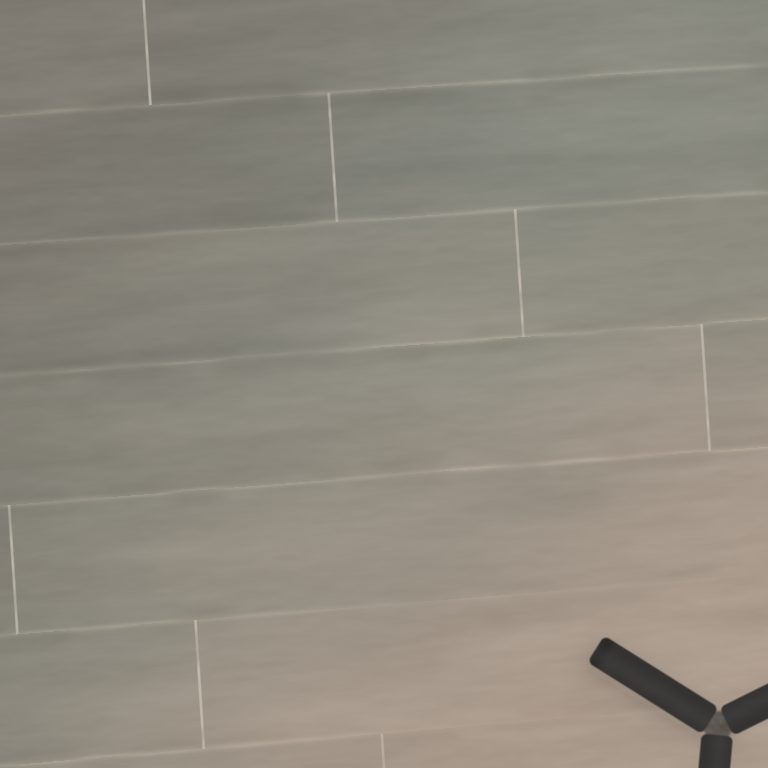
Reproduce this texture procedurally as a Shadertoy shader.

```glsl
// Slightly tilted rows of grey wood-look planks with stepped pale end joints,
// warm light in the lower right and a dark three-armed stand in that corner.
// Rows and joints come from floor/fract, grain from stretched value noise.

float hash(vec2 p) {
    vec3 q = fract(vec3(p.xyx) * 0.1031);
    q += dot(q, q.yzx + 33.33);
    return fract((q.x + q.y) * q.z);
}

float noise(vec2 p) {
    vec2 i = floor(p), f = fract(p);
    f = f * f * (3.0 - 2.0 * f);
    return mix(mix(hash(i), hash(i + vec2(1, 0)), f.x),
               mix(hash(i + vec2(0, 1)), hash(i + vec2(1, 1)), f.x), f.y);
}

// Layered noise, centred on zero
float fbm(vec2 p) {
    float sum = 0.0, amp = 0.5;
    for (int i = 0; i < 5; i++) {
        sum += amp * (noise(p) - 0.5);
        p = p * 2.03 + 17.3;
        amp *= 0.55;
    }
    return sum;
}

float segment(vec2 p, vec2 a, vec2 b) {
    vec2 pa = p - a, ba = b - a;
    return length(pa - ba * clamp(dot(pa, ba) / dot(ba, ba), 0.0, 1.0));
}

void mainImage(out vec4 fragColor, in vec2 fragCoord) {
    vec2 uv = fragCoord / iResolution.xy;
    float px = 1.0 / iResolution.y;
    float x = uv.x, down = 1.0 - uv.y;

    // Plank layout: tilted rows, each joint stepped along from the row above
    float along = x - 0.065 * down;
    float across = down + (0.064 + 0.022 * down) * x - 0.15;
    float rows = across / 0.1695;
    float row = floor(rows);
    float planks = (along - 0.42 - 0.233 * row) / 1.15;
    vec2 id = vec2(row, floor(planks)) + 20.0;
    float seamDist = abs(rows - round(rows)) * 0.1695;
    float jointDist = abs(planks - round(planks)) * 1.15;

    // Cool light at the top, warm light toward the lower right
    vec3 col = mix(vec3(0.485, 0.470, 0.435), vec3(0.535, 0.540, 0.500),
                   smoothstep(0.0, 0.8, x * 0.8 + down * 0.5));
    col = mix(col, vec3(0.665, 0.605, 0.550),
              smoothstep(0.1, 0.8, down * (0.35 + 0.65 * x)));

    // Plank tint, cloudy patches, long streaks and fine grain
    vec2 shift = id * vec2(7.1, 3.7);
    float cloud = fbm(vec2(along * 3.0, across * 8.0) + shift);
    float streak = fbm(vec2(along * 4.0, (across + along * 0.03) * 30.0) + shift);
    float grain = fbm(vec2(along * 30.0, across * 130.0));
    col += (hash(id) - 0.5) * vec3(0.024, 0.016, 0.016);
    col += cloud * vec3(0.055, 0.035, 0.030);
    col += streak * 0.06 + grain * 0.025;

    // Soft, broken seams between rows, fading in the bright corner
    float wear = smoothstep(0.15, 0.75, noise(vec2(along * 14.0, row * 5.0 + 40.0)));
    float fade = 1.0 - 0.85 * smoothstep(0.2, 0.6, x) * smoothstep(0.66, 0.74, down);
    float seam = exp(-pow(seamDist / 0.0035, 2.0)) * (0.35 + 0.65 * wear) * fade;
    col += seam * vec3(0.075, 0.068, 0.060);
    col -= 0.018 * exp(-pow((seamDist - 0.012) / 0.010, 2.0)) * (1.0 - wear);

    // Crisp pale end joints
    float joint = 1.0 - smoothstep(0.0012 - px * 0.5, 0.0016 + px, jointDist);
    float chalk = 0.5 + 0.45 * noise(vec2(row * 9.0 + 50.0, across * 70.0));
    col = mix(col, vec3(0.76, 0.73, 0.68), joint * chalk);

    // Three-armed stand: arms spread evenly around a hub
    vec2 p = uv - vec2(0.935, 0.055);
    float arms = 1.0, shade = 0.0;
    for (int k = 0; k < 3; k++) {
        float angle = 2.58 - 2.12 * float(k);
        vec2 dir = vec2(cos(angle), sin(angle));
        float lateral = dot(p, vec2(-dir.y, dir.x));
        float reach = dot(p, dir);
        vec2 box = abs(vec2(reach - 0.100, lateral)) - vec2(0.080, 0.0125);
        float d = length(max(box, 0.0)) + min(max(box.x, box.y), 0.0) - 0.0075;
        if (d < arms) {
            arms = d;
            shade = 0.03 * smoothstep(0.02, 0.0, abs(lateral - 0.004))
                  - 0.03 * smoothstep(0.165, 0.180, reach);
        }
    }
    float contact = segment(p, vec2(0.0, -0.01), vec2(-0.15, 0.08));
    col *= 1.0 - 0.10 * exp(-max(contact - 0.018, 0.0) * 70.0);
    float hub = length(p) - 0.019;
    col = mix(col, vec3(0.36, 0.34, 0.32) + 0.15 * fbm(p * 90.0 + 30.0),
              1.0 - smoothstep(-0.003, 0.003, hub));
    vec3 metal = vec3(0.205, 0.198, 0.195) + shade + grain * 0.02;
    col = mix(col, metal, 1.0 - smoothstep(-px, px + 0.001, arms));

    fragColor = vec4(clamp(col, 0.0, 1.0), 1.0);
}
```
